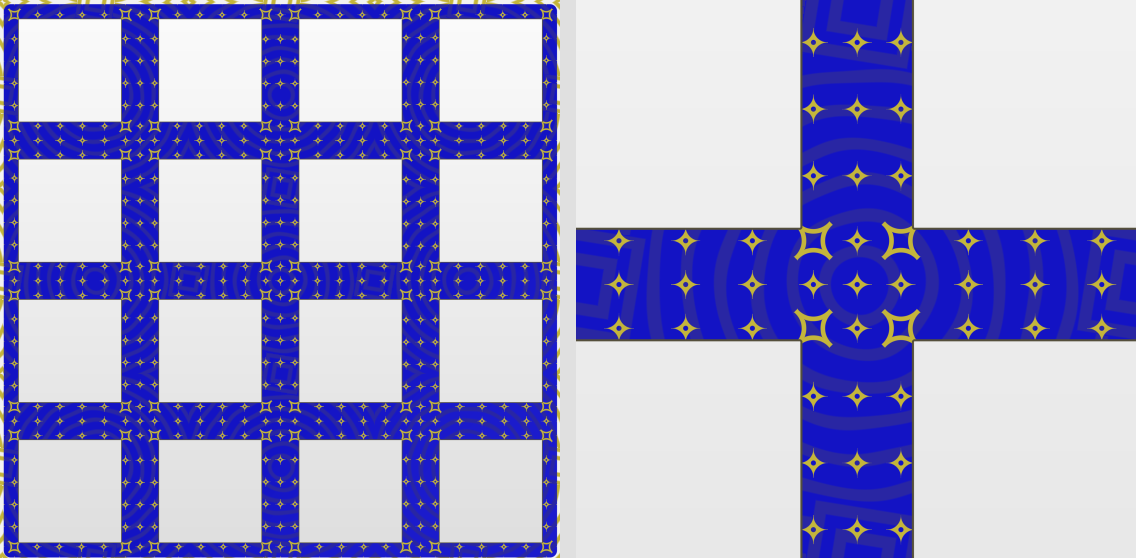
Left, the full canvas; right, a detail of the centre.
A Shadertoy shader for this pattern:

```glsl
const vec3 BLUE = vec3(0.075, 0.075, 0.77);
const vec3 FADED = vec3(0.16, 0.15, 0.64);
const vec3 GOLD = vec3(0.77, 0.71, 0.23);
const vec3 EDGE = vec3(0.33, 0.31, 0.23);

float hash(vec2 p) {
    return fract(sin(dot(p, vec2(127.1, 311.7))) * 43758.5453);
}

float cover(float d, float px) {
    return 1.0 - smoothstep(-0.7 * px, 0.7 * px, d);
}

float box(vec2 p, float halfSize, float radius) {
    vec2 q = abs(p) - halfSize + radius;
    return length(max(q, 0.0)) + min(max(q.x, q.y), 0.0) - radius;
}

// Four-pointed star bounded by concave arcs
float star(vec2 p, float size) {
    return max(size - length(abs(p) - size), length(p) - size);
}

vec2 rotate(vec2 p, float angle) {
    float c = cos(angle), s = sin(angle);
    return vec2(c * p.x - s * p.y, s * p.x + c * p.y);
}

// Distance to the nearest ring, skipping the one of zero radius
float rings(float r, float spacing) {
    return abs(r - spacing * max(round(r / spacing), 1.0));
}

// Ripples on a square lattice, with angular knots between neighbours
float ripples(vec2 p, float pitch, float spacing, float halfWidth) {
    vec2 id = round(p / pitch);
    vec2 q = p - id * pitch;
    float r = length(q) + 0.004 * sin(q.x * 23.0 + q.y * 17.0 + id.x);
    float circles = rings(r, spacing);

    vec2 side = abs(q.x) > abs(q.y) ? vec2(sign(q.x), 0.0) : vec2(0.0, sign(q.y));
    vec2 k = rotate(q - side * 0.5 * pitch, 0.16);
    float reach = max(abs(k.x), abs(k.y));
    float knots = rings(reach, 0.7 * spacing);
    return (reach < 1.6 * spacing ? knots : circles) - halfWidth;
}

// Offset from the nearest of four columns and three rows of a band
vec2 bandOffset(float along, float across, float step4, float step3) {
    float column = clamp(floor(along / step4), -2.0, 1.0) + 0.5;
    float row = clamp(round(across / step3), -1.0, 1.0);
    return vec2(along - column * step4, across - row * step3);
}

float smallStar(vec2 p) {
    return max(star(p, 0.034), 0.006 - length(p));
}

void mainImage(out vec4 fragColor, in vec2 fragCoord) {
    // One unit is one repeat; integer lines run along the bands
    float unitSize = 0.2505 * iResolution.x;
    float px = 1.0 / unitSize;
    vec2 p = (fragCoord - iResolution.xy * vec2(0.5007, 0.4967)) / unitSize;
    vec2 cellId = floor(p);
    vec2 cell = fract(p) - 0.5;
    vec2 lineId = round(p);
    vec2 gap = p - lineId;
    float height = fragCoord.y / iResolution.y;

    // Ground: rippled margin and board
    float board = cover(box(p, 1.972, 0.05), px);
    float ripple = cover(ripples(p - vec2(0.01, 0.0), 1.325, 0.083, 0.0145), 1.5 * px);
    vec3 margin = mix(vec3(0.95), GOLD, ripple);
    vec3 lit = BLUE + 0.03 * smoothstep(0.8, 2.6, p.x - p.y);
    vec3 cloth = mix(lit, FADED, ripple);

    // Small stars along both directions, slightly shifted per band
    float shiftX = 0.002 + 0.015 * hash(vec2(cellId.x, lineId.y));
    float shiftY = 0.002 + 0.015 * hash(vec2(lineId.x, cellId.y) + 9.0);
    vec2 across = bandOffset(cell.x - shiftX, gap.y, 0.1585, 0.104);
    vec2 down = bandOffset(cell.y + shiftY, gap.x, 0.1585, 0.104);
    float stars = min(smallStar(across), smallStar(down));

    // Crossings: a plus of small stars inside four hollow corner stars
    vec2 spot = clamp(round(gap / 0.104), -1.0, 1.0);
    vec2 local = gap - spot * 0.104;
    bool corner = abs(spot.x * spot.y) > 0.5;
    float hollow = abs(star(rotate(local, 0.7854), 0.054)) - 0.0055;
    stars = min(stars, corner ? hollow : smallStar(local));
    cloth = mix(cloth, GOLD, cover(stars, px));

    // Pale windows with a thin dark rim
    float window = box(cell, 0.365, 0.002);
    cloth = mix(cloth, EDGE, cover(window - 0.005, px));
    vec3 pale = vec3(mix(0.87, 0.985, height));
    cloth = mix(cloth, pale, cover(window, px));

    fragColor = vec4(mix(margin, cloth, board), 1.0);
}
```
